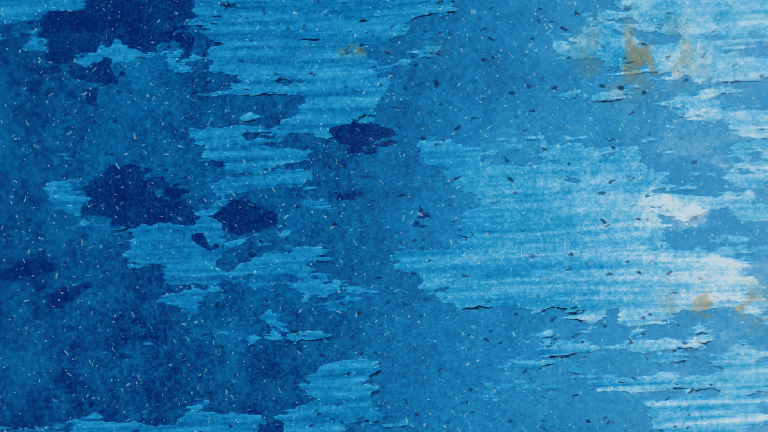
A Shadertoy shader for this texture:

```glsl
// Weathered blue paint: streaky fresh paint, worn through to older coats.
// Warped noise plus broad soft spots decide where each coat shows; one tone
// value runs through a colour ramp, then rims, rust, specks and grain go on.

const vec3 NAVY   = vec3(0.02, 0.14, 0.40);
const vec3 DEEP   = vec3(0.03, 0.33, 0.56);
const vec3 MID    = vec3(0.05, 0.47, 0.70);
const vec3 BRIGHT = vec3(0.15, 0.58, 0.78);
const vec3 PALE   = vec3(0.42, 0.71, 0.85);
const vec3 CHALK  = vec3(0.74, 0.83, 0.88);
const vec3 RUST   = vec3(0.60, 0.50, 0.33);
const vec3 CREAM  = vec3(0.76, 0.83, 0.80);
const vec3 CRACK  = vec3(0.01, 0.07, 0.20);

float hash(vec2 p) {
    vec3 q = fract(p.xyx * vec3(0.1031, 0.1030, 0.0973));
    q += dot(q, q.yzx + 33.33);
    return fract((q.x + q.y) * q.z);
}

float noise(vec2 p) {
    vec2 i = floor(p), f = fract(p);
    f = f * f * (3.0 - 2.0 * f);
    return mix(mix(hash(i), hash(i + vec2(1, 0)), f.x),
               mix(hash(i + vec2(0, 1)), hash(i + vec2(1, 1)), f.x), f.y);
}

float fbm(vec2 p) {
    float sum = 0.0, weight = 0.5;
    for (int i = 0; i < 5; i++) {
        sum += weight * noise(p);
        p = p * 2.03 + vec2(17.3, 9.1);
        weight *= 0.55;
    }
    return sum / 1.055;
}

// Cellular noise: distance to the nearest point, and its random id
vec2 cells(vec2 p) {
    vec2 best = vec2(9.0, 0.0);
    for (int y = -1; y <= 1; y++)
    for (int x = -1; x <= 1; x++) {
        vec2 cell = floor(p) + vec2(x, y);
        float d = length(cell + vec2(hash(cell), hash(cell + 51.7)) - p);
        if (d < best.x) best = vec2(d, hash(cell + 23.1));
    }
    return best;
}

// Scattered specks of varied size; coverage is the share of cells filled
float specks(vec2 p, float size, float coverage) {
    vec2 c = cells(p);
    float present = clamp((c.y - 1.0 + coverage) / coverage, 0.0, 1.0);
    return present * (1.0 - smoothstep(0.3 * size, size, c.x));
}

// Soft elliptical region of influence
float spot(vec2 p, vec2 centre, vec2 radius) {
    vec2 q = (p - centre) / radius;
    return exp(-dot(q, q));
}

// Nearly horizontal brush marks
float brush(vec2 p, float fineness) {
    float y = p.y - 0.04 * p.x + 0.012 * noise(p * vec2(4.0, 9.0));
    return fbm(vec2(p.x * 5.0, y * fineness));
}

vec2 warp(vec2 p) {
    return p + 0.09 * (vec2(fbm(p * 10.0), fbm(p * 10.0 + 31.0)) - 0.5);
}

// Positive where the fresh coat has flaked away
float wear(vec2 p) {
    float f = 1.15 * (fbm(warp(p) * vec2(5.0, 8.0) + 11.0) - 0.5) - 0.05;
    f += 0.50 * (brush(p, 34.0) - 0.5);
    f += 0.38 * spot(p, vec2(0.90, 0.56), vec2(0.18, 0.20));
    f += 0.26 * spot(p, vec2(0.90, 0.25), vec2(0.18, 0.10));
    f += 0.40 * spot(p, vec2(0.08, 0.20), vec2(0.32, 0.28));
    f += 0.28 * spot(p, vec2(0.14, 0.66), vec2(0.26, 0.18));
    f += 0.26 * spot(p, vec2(1.12, 0.13), vec2(0.26, 0.12));
    f += 0.20 * spot(p, vec2(1.40, 0.76), vec2(0.32, 0.20));
    f -= 0.18 * spot(p, vec2(0.60, 0.62), vec2(0.18, 0.34));
    return f - 0.30 * spot(p, vec2(1.22, 0.50), vec2(0.22, 0.10));
}

// Positive where the oldest, navy coat shows
float navyWear(vec2 p, float light) {
    float f = 1.1 * (fbm(warp(p) * vec2(6.0, 8.0) + 60.0) - 0.5) - 0.28;
    f += 0.52 * spot(p, vec2(0.32, 0.98), vec2(0.28, 0.20));
    f += 0.36 * spot(p, vec2(0.32, 0.55), vec2(0.18, 0.08));
    f += 0.24 * spot(p, vec2(0.84, 0.70), vec2(0.12, 0.04));
    return f + 0.35 * (brush(p, 30.0) - 0.5) - 0.3 * light;
}

vec3 ramp(float t) {
    t = clamp(t, 0.0, 1.0) * 5.0;
    vec3 c = mix(NAVY, DEEP, min(t, 1.0));
    c = mix(c, MID, clamp(t - 1.0, 0.0, 1.0));
    c = mix(c, BRIGHT, clamp(t - 2.0, 0.0, 1.0));
    c = mix(c, PALE, clamp(t - 3.0, 0.0, 1.0));
    return mix(c, CHALK, clamp(t - 4.0, 0.0, 1.0));
}

void mainImage(out vec4 fragColor, in vec2 fragCoord) {
    vec2 p = fragCoord / iResolution.y;
    float light = smoothstep(0.5, 1.85, p.x + 0.25 * (fbm(p * 3.0) - 0.5));
    float blur = smoothstep(0.55, 0.95, abs(p.x - 0.9));
    float edge = mix(0.014, 0.06, blur);

    // Coats of paint; the upper right is mottled rather than brushed
    float worn = wear(p);
    float old = smoothstep(-edge, edge, worn);
    float navy = smoothstep(-edge, edge, navyWear(p, light));
    float streak = brush(p, 85.0) - 0.5;
    float mottle = fbm(p * 22.0) - 0.5;
    float rough = spot(p, vec2(1.40, 0.85), vec2(0.45, 0.35));
    float fresh = 0.42 + mix(0.60 * streak, 0.55 * mottle, 0.8 * rough);
    float under = 0.19 + 0.25 * (fbm(p * 6.0) - 0.5) + 0.18 * mottle;
    under -= 0.06 * spot(p, vec2(0.05, 0.15), vec2(0.4, 0.3));
    float tone = mix(fresh, under, old * (1.0 - 0.25 * light)) + 0.40 * light;
    tone = mix(tone, 0.05 + 0.2 * mottle, navy);

    // Chalky bloom and fine grain
    float chalk = spot(p, vec2(1.70, 0.52), vec2(0.20, 0.17));
    tone += 0.34 * chalk * smoothstep(0.42, 0.56, fbm(p * vec2(7.0, 14.0)));
    tone += (0.15 - 0.08 * blur) * (noise(p * 240.0) - 0.5);
    tone += 0.12 * (noise(p * 110.0) - 0.5) * (1.0 - navy);
    vec3 color = ramp(tone);
    color = mix(color, vec3(0.36, 0.55, 0.73), 0.4 * old * light);

    // Lit and shadowed rims of flakes, with a few open cracks
    float slope = worn - wear(p + vec2(-0.003, 0.005));
    float rim = (1.0 - smoothstep(0.0, 0.06, abs(worn))) * (1.0 - navy);
    float gate = smoothstep(0.62, 0.72, noise(p * 10.0 + 3.0));
    float shade = smoothstep(0.01, 0.07, slope) * rim * (1.0 - 0.7 * blur);
    color = mix(color, CRACK, shade * mix(0.15, 0.9, gate));
    color += 0.07 * smoothstep(0.01, 0.07, -slope) * rim;

    // Rust stains
    float stain = spot(p, vec2(1.48, 0.87), vec2(0.12, 0.07))
                + spot(p, vec2(1.68, 0.29), vec2(0.12, 0.04))
                + 0.7 * spot(p, vec2(0.85, 0.89), vec2(0.14, 0.02));
    color = mix(color, RUST, 0.65 * stain * smoothstep(0.46, 0.7, fbm(p * 24.0)));

    // Pale dust and dark pits
    vec2 q = p + 0.012 * vec2(noise(p * 90.0), noise(p * 90.0 + 40.0));
    color = mix(color, CREAM, 0.6 * specks(q * 85.0, 0.3, 0.25));
    float pits = specks(q * vec2(35.0, 60.0) + 80.0, 0.3, 0.15);
    color = mix(color, CRACK, 0.6 * pits * (1.0 - blur));
    fragColor = vec4(clamp(color, 0.0, 1.0), 1.0);
}
```
